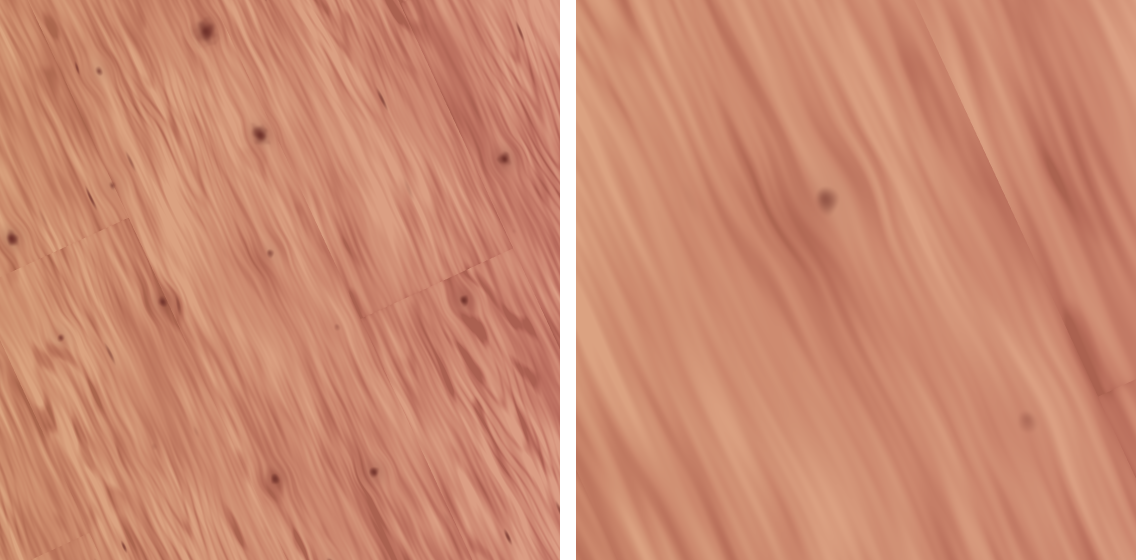
Left, the full canvas; right, a detail of the centre.
A WebGL 1 fragment shader for this texture:

```glsl
precision highp float;
// Reddish wooden floor seen at a slant: staggered planks with long soft grain,
// nested V-shaped growth rings, knots and cracks. Gradient noise stretched along
// the grain builds one tone value, which a six-colour ramp turns into wood.

#define UMBER vec3(0.67, 0.39, 0.31)
#define RUST vec3(0.73, 0.44, 0.36)
#define ROSE vec3(0.76, 0.48, 0.39)
#define SALMON vec3(0.80, 0.53, 0.43)
#define HONEY vec3(0.82, 0.57, 0.46)
#define CREAM vec3(0.86, 0.63, 0.51)
#define KNOT_COLOR vec3(0.45, 0.20, 0.17)
#define GRAIN_DIR vec2(0.42, -0.907)
#define PLANK_SIZE vec2(0.30, 1.30)
#define KNOT_CELL 0.20
#define CRACK_CELL vec2(0.09, 0.20)
#define RING_RATE 9.0

uniform vec2 u_resolution;

vec2 hash2(vec2 p) {
  vec3 q = fract(p.xyx * vec3(0.1031, 0.1030, 0.0973));
  q += dot(q, q.yzx + 33.33);
  return fract((q.xx + q.yz) * q.zy);
}

float cornerSlope(vec2 cell, vec2 offset) {
  float angle = 6.2832 * hash2(cell).x;
  return dot(vec2(cos(angle), sin(angle)), offset);
}

// Gradient noise, roughly -0.7 to 0.7
float noise(vec2 p) {
  vec2 i = floor(p), f = p - i;
  vec2 s = f * f * f * (f * (f * 6.0 - 15.0) + 10.0);
  vec2 e = vec2(1.0, 0.0);
  float low = mix(cornerSlope(i, f), cornerSlope(i + e, f - e), s.x);
  float high = mix(cornerSlope(i + e.yx, f - e.yx), cornerSlope(i + 1.0, f - 1.0), s.x);
  return mix(low, high, s.y);
}

// Offset from the one mark scattered in this cell (xy) and its strength (z)
vec3 scatter(vec2 g, vec2 cell, float seed) {
  vec2 id = floor(g / cell);
  vec2 center = (id + 0.25 + 0.5 * hash2(id + seed)) * cell;
  return vec3(g - center, hash2(id + seed + 31.7).x);
}

float blend(float low, float high, float x) {
  return clamp((x - low) / (high - low), 0.0, 1.0);
}

vec3 woodRamp(float tone) {
  vec3 color = mix(UMBER, RUST, blend(-2.6, -1.7, tone));
  color = mix(color, ROSE, blend(-1.7, -0.9, tone));
  color = mix(color, SALMON, blend(-0.9, -0.05, tone));
  color = mix(color, HONEY, blend(-0.05, 0.8, tone));
  return mix(color, CREAM, blend(0.8, 2.0, tone));
}

vec3 wood(vec2 p) {
  // Grain space: x runs across the fibres, y along them
  vec2 g = vec2(dot(p, vec2(-GRAIN_DIR.y, GRAIN_DIR.x)), dot(p, GRAIN_DIR));

  // Planks, each row shifted along its length
  float row = floor((g.x - 0.165) / PLANK_SIZE.x);
  float u = g.x - 0.165 - (row + 0.5) * PLANK_SIZE.x;
  float along = (g.y + 0.12) / PLANK_SIZE.y + 0.37 * (row - 2.0);
  vec2 plank = vec2(row, floor(along));
  vec2 plankSeed = 40.0 * hash2(plank + 5.3);
  float sideGap = 0.5 * PLANK_SIZE.x - abs(u);
  float endGap = (0.5 - abs(fract(along) - 0.5)) * PLANK_SIZE.y;

  // Knots push the fibres aside
  vec3 knot = scatter(g, vec2(KNOT_CELL), 11.0);
  float knotDist = length(knot.xy * vec2(1.0, 0.8)) * (1.0 + 0.5 * noise(g * 70.0));
  float knotRadius = 0.015 * knot.z * knot.z * knot.z;
  float knotShown = smoothstep(0.4, 0.7, knot.z);
  float bulge = knotShown * (1.0 - smoothstep(0.0, 0.25 * KNOT_CELL, length(knot.xy)));
  float bend = 0.016 * noise(g * vec2(4.0, 2.0) + plankSeed)
             + 0.005 * noise(g * vec2(16.0, 9.0) + 3.7) - 0.6 * knot.x * bulge;
  vec2 fiber = vec2(g.x + bend, g.y);

  // Streaks from broad to hair-fine, the finest in uneven strength
  float broad = noise(fiber * vec2(9.0, 1.4) + plankSeed);
  float middle = noise(fiber * vec2(32.0, 2.8) + plankSeed.yx);
  float fine = noise(fiber * vec2(74.0, 5.5) + plankSeed);
  float hair = noise(fiber * vec2(145.0, 11.0) + plankSeed.yx);
  float patches = noise(p * 3.2 + 8.1);
  float relief = 1.0 + 1.1 * noise(fiber * vec2(11.0, 4.0) + 17.2);
  float tone = 0.02 + 1.7 * broad + 1.9 * middle + 1.4 * patches;
  tone += relief * (2.5 * fine + 1.9 * hair);
  tone += 0.5 * (hash2(plank + 19.0).y - 0.5);

  // Nested V-shaped rings down the heart of the plank
  float heart = u + bend + 0.06 * (hash2(plank + 2.0).x - 0.5);
  float phase = RING_RATE * (9.0 * sqrt(heart * heart + 0.0002) + g.y);
  float ring = 0.5 + 0.5 * sin(6.2832 * phase + 5.0 * noise(g * vec2(14.0, 6.0)));
  float figure = smoothstep(-0.15, 0.25, noise(vec2(g.y * 2.2, row * 7.3 + 0.4)));
  tone += figure * exp(-heart * heart / 0.004) * (0.7 - 2.2 * ring * ring * ring);

  // Reddish flecks gathered in clusters
  float cluster = smoothstep(0.0, 0.3, noise(fiber * vec2(5.0, 2.0) + 21.4));
  tone -= 3.0 * cluster * smoothstep(0.12, 0.42, noise(fiber * vec2(36.0, 11.0) + 6.6));

  // Seams, fading in and out
  float wear = 0.5 + 1.2 * noise(g * 5.0 + 13.0);
  tone -= wear * (1.3 * exp(-sideGap / 0.008) + 0.5 * exp(-endGap / 0.003));

  // Warm yellow on the left, pinker on the right
  vec3 color = woodRamp(tone) + (0.5 - p.x) * vec3(0.0, 0.03, -0.02);

  // Cracks and knots
  vec3 crack = scatter(fiber, CRACK_CELL, 47.0);
  vec2 crackSize = vec2(0.0045, 0.014 + 0.014 * fract(crack.z * 37.0));
  float crackShape = 1.0 - smoothstep(0.1, 1.0, length(crack.xy / crackSize));
  color = mix(color, KNOT_COLOR, 0.75 * crackShape * smoothstep(0.5, 0.95, crack.z));
  float core = 1.0 - smoothstep(0.0, 1.6 * knotRadius + 0.003, knotDist);
  return mix(color, KNOT_COLOR, knotShown * (0.8 * core + 0.2 * bulge * bulge));
}

void main() {
  vec3 color = vec3(0.0);
  for (int i = 0; i < 4; i++) {
    vec2 corner = vec2(mod(float(i), 2.0), floor(float(i) / 2.0));
    vec2 jitter = 0.5 * corner - 0.25;
    color += 0.25 * wood((gl_FragCoord.xy + jitter) / min(u_resolution.x, u_resolution.y));
  }
  gl_FragColor = vec4(color, 1.0);
}
```
